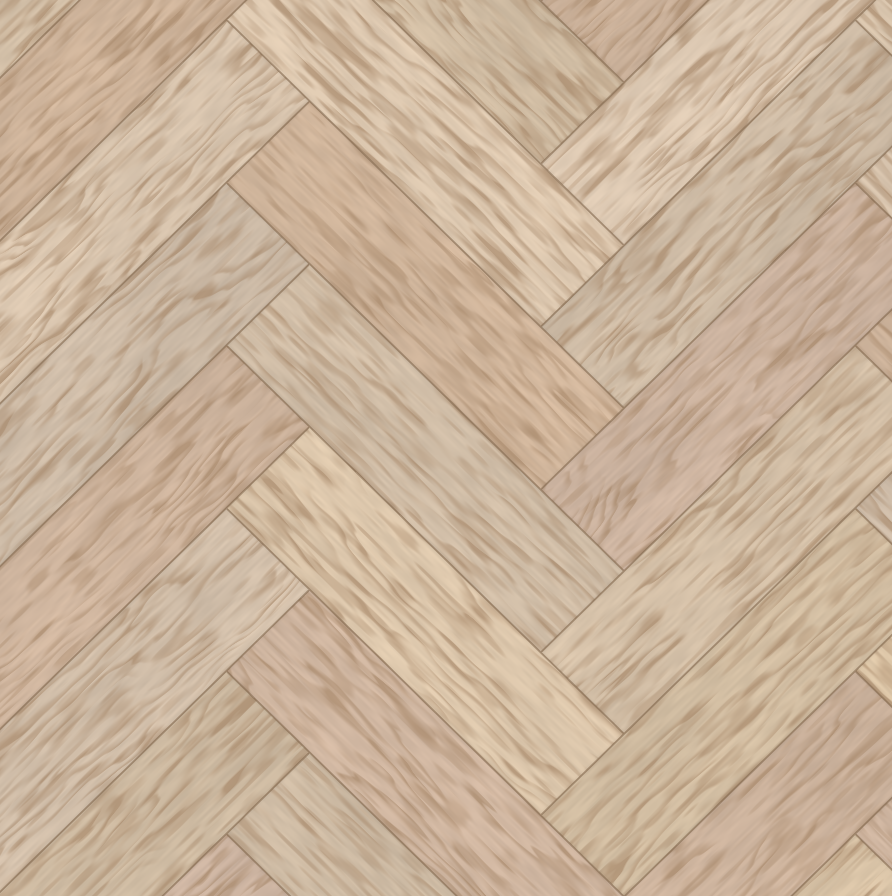
Write a WebGL 1 fragment shader that draws this texture.

```glsl
precision highp float;
// Pale oak parquet laid in herringbone, with varied plank tones and broken wood grain.

uniform vec2 u_resolution;

// Layout, in canvas heights
const vec2  ORIGIN = vec2(0.2526, 0.6146);  // left corner of one falling plank
const float TOOTH = 0.0930;                 // horizontal reach of a plank's short end
const float SQUASH = 0.977;                 // vertical scale of the layout
const float PLANK_LENGTH = 3.773;           // in plank widths

// Joints, in plank widths
const float SEAM_HALF_WIDTH = 0.007;
const float SEAM_STRENGTH = 0.62;
const float BEVEL_WIDTH = 0.035;

// Colours
const vec3 CREAM = vec3(0.865, 0.782, 0.678);
const vec3 BEIGE = vec3(0.820, 0.745, 0.652);
const vec3 ROSE  = vec3(0.803, 0.703, 0.615);
const vec3 GRAIN = vec3(0.645, 0.520, 0.400);
const vec3 SEAM  = vec3(0.520, 0.415, 0.310);
const float TONE_JITTER = 0.045;
const float WARMTH_JITTER = 0.035;

// Grain
const float RING_COUNT = 8.0;
const float RING_STRENGTH = 0.46;
const float PORE_STRENGTH = 0.32;
const float FIBRE_STRENGTH = 0.065;
const float MOTTLE_STRENGTH = 0.09;

float hash(vec2 p) {
  vec3 q = fract(p.xyx * 0.1031);
  q += dot(q, q.yzx + 33.33);
  return fract((q.x + q.y) * q.z);
}

float noise(vec2 p) {
  vec2 i = floor(p);
  vec2 f = fract(p);
  f = f * f * (3.0 - 2.0 * f);
  return mix(mix(hash(i), hash(i + vec2(1.0, 0.0)), f.x),
             mix(hash(i + vec2(0.0, 1.0)), hash(i + vec2(1.0, 1.0)), f.x), f.y);
}

float fbm(vec2 p) {
  return 0.57 * noise(p) + 0.29 * noise(p * 2.1 + 7.3) + 0.14 * noise(p * 4.3 + 19.1);
}

// Finds the plank under p: xy = position along and across, z = row, w = column.
// Even columns fall to the right, odd columns rise.
vec4 findPlank(vec2 p) {
  vec4 plank = vec4(0.0);
  for (int k = -2; k <= 3; k++) {
    float pair = float(k);
    vec2 q = p - pair * PLANK_LENGTH;
    float row = -floor(q.y);
    float along = q.x - row;
    if (along >= 0.0 && along < PLANK_LENGTH)
      plank = vec4(along, fract(q.y), row, 2.0 * pair);
    q.x -= PLANK_LENGTH;
    row = floor(q.x);
    along = q.y + row;
    if (along >= 0.0 && along < PLANK_LENGTH)
      plank = vec4(along, fract(q.x), row, 2.0 * pair + 1.0);
  }
  return plank;
}

// Base colour: three tones in rotation, each plank slightly off its tone.
vec3 plankTone(vec2 id) {
  float rising = mod(id.y, 2.0);
  float pair = floor(id.y * 0.5);
  float pick = mod(mix(1.0 - id.x, id.x, rising) + pair + 0.5, 3.0);
  vec3 tone = pick < 1.0 ? mix(CREAM, BEIGE, 0.35 * rising) : (pick < 2.0 ? BEIGE : ROSE);
  float warmth = (hash(id + 71.7) - 0.5) * WARMTH_JITTER;
  tone *= 1.0 + (hash(id + 43.1) - 0.5) * TONE_JITTER;
  return tone + vec3(0.3, 0.0, -1.0) * warmth;
}

vec3 woodColour(vec2 pos, vec2 id) {
  vec2 g = pos + 40.0 * vec2(hash(id + 11.3), hash(id + 27.9));
  float swirl = mix(2.5, 9.0, hash(id + 57.3));

  // Growth rings: contours of a warped field, with ragged and broken edges
  float field = pos.y * RING_COUNT + swirl * fbm(g * vec2(0.6, 1.5));
  field += 0.55 * (noise(g * vec2(3.5, 28.0)) - 0.5);
  float phase = fract(field);
  float ring = smoothstep(0.3, 0.82, phase) * (1.0 - smoothstep(0.82, 1.0, phase));
  ring *= smoothstep(0.25, 0.75, noise(g * vec2(2.3, 11.0) + 5.0));

  // Short pores and fine fibres
  float pores = smoothstep(0.52, 0.88, noise(g * vec2(3.4, 25.0) + 13.0));
  pores *= 0.5 + fbm(g * vec2(0.9, 2.5) + 31.0);
  float fibre = noise(g * vec2(6.0, 42.0) + 3.0) - 0.5;
  float mottle = fbm(g * vec2(0.8, 2.2) + 23.0) - 0.5;

  vec3 colour = plankTone(id);
  colour *= 1.0 + MOTTLE_STRENGTH * mottle + FIBRE_STRENGTH * fibre;
  return mix(colour, GRAIN, min(RING_STRENGTH * ring + PORE_STRENGTH * pores, 0.65));
}

void main() {
  // Diagonal axes in plank widths: x runs down-right, y runs up-right
  vec2 q = gl_FragCoord.xy / u_resolution.y - ORIGIN;
  q.y /= -SQUASH;
  vec4 plank = findPlank(vec2(q.x + q.y, q.x - q.y) / (2.0 * TOOTH));
  vec3 colour = woodColour(plank.xy, plank.zw);

  // Joints
  vec2 toEdge = min(plank.xy, vec2(PLANK_LENGTH, 1.0) - plank.xy);
  float edge = min(toEdge.x, toEdge.y);
  float pixel = 1.0 / (u_resolution.y * TOOTH * 1.4142);
  float seam = 1.0 - smoothstep(SEAM_HALF_WIDTH - 0.5 * pixel, SEAM_HALF_WIDTH + 0.7 * pixel, edge);
  colour *= 1.0 - 0.04 * (1.0 - smoothstep(0.0, BEVEL_WIDTH, edge));
  gl_FragColor = vec4(mix(colour, SEAM, SEAM_STRENGTH * seam), 1.0);
}
```
